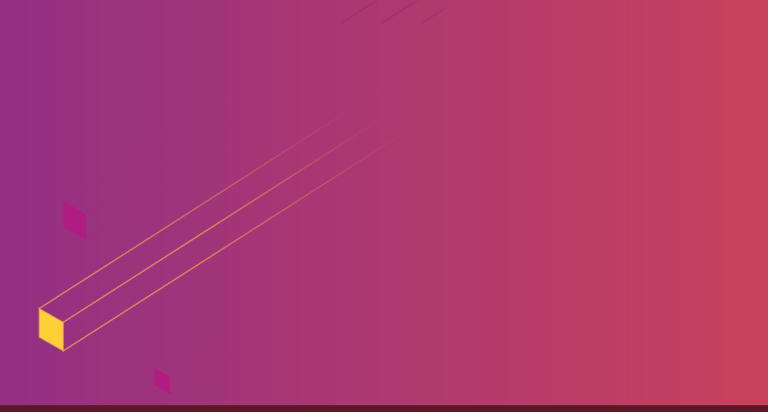
Write a Shadertoy shader that draws this background.

```glsl
// A violet-to-coral backdrop crossed by slanted blocks with fading trails.
// Each block is a skewed face; three lines rise from its corners.
// All lengths are in canvas heights, with the origin at the lower left.

const vec3 VIOLET  = vec3(0.575, 0.187, 0.515);
const vec3 CORAL   = vec3(0.785, 0.257, 0.362);
const vec3 YELLOW  = vec3(1.00, 0.81, 0.22);
const vec3 ORANGE  = vec3(0.90, 0.60, 0.34);
const vec3 MAGENTA = vec3(0.69, 0.11, 0.51);
const vec3 PLUM    = vec3(0.59, 0.15, 0.49);
const vec3 MAROON  = vec3(0.36, 0.09, 0.15);

const float BAR_HEIGHT  = 0.0165;
const float FACE_SKEW   = 0.57;   // drop of a face per unit of width
const float TRAIL_SLOPE = 0.640;  // rise of a trail per unit of width
const float LINE_WIDTH  = 0.0036;

// Coverage of a shape from its signed distance, softened over one pixel
float cover(float dist) {
    return clamp(0.5 - dist * iResolution.y, 0.0, 1.0);
}

// Signed distance to a skewed face hanging from its top left corner
float faceDistance(vec2 p, vec2 corner, vec2 size) {
    vec2 q = p - corner;
    float side = abs(q.x - 0.5 * size.x) - 0.5 * size.x;
    float middle = -FACE_SKEW * q.x - 0.5 * size.y;
    float cap = (abs(q.y - middle) - 0.5 * size.y) / length(vec2(1.0, FACE_SKEW));
    return max(side, cap);
}

// Rising line that starts at a point and fades over a horizontal run
float trail(vec2 p, vec2 start, float run, float fadeStart) {
    vec2 q = p - start;
    float t = clamp(q.x / run, 0.0, 1.0);
    float dist = length(q - t * run * vec2(1.0, TRAIL_SLOPE));
    // The nearest point lies on the normal, not straight below
    float across = abs(q.y - TRAIL_SLOPE * q.x) / length(vec2(1.0, TRAIL_SLOPE));
    if (q.x > 0.0 && q.x < run) dist = across;
    return cover(dist - 0.5 * LINE_WIDTH) * (1.0 - smoothstep(fadeStart, 1.0, t));
}

// Three trails from the top left, top right and bottom right corners
float blockTrails(vec2 p, vec2 corner, vec2 size, vec3 runs) {
    vec2 topRight = corner + vec2(size.x, -FACE_SKEW * size.x);
    vec2 bottomRight = topRight - vec2(0.0, size.y);
    float lines = trail(p, corner, runs.x, 0.1);
    lines = max(lines, trail(p, topRight, runs.y, 0.35));
    return max(lines, trail(p, bottomRight, runs.z, 0.25));
}

// Paints one block: trails, then face, then a thin rim
void paintBlock(inout vec3 color, vec2 p, vec2 corner, vec2 size, vec3 runs,
                vec3 fill, vec3 stroke, float trailOpacity) {
    color = mix(color, stroke, trailOpacity * blockTrails(p, corner, size, runs));
    float dist = faceDistance(p, corner, size);
    color = mix(color, fill, cover(dist));
    color = mix(color, stroke, 0.7 * cover(abs(dist) - 0.4 * LINE_WIDTH));
}

void mainImage(out vec4 fragColor, in vec2 fragCoord) {
    vec2 p = fragCoord / iResolution.y;

    // Backdrop
    vec3 color = mix(VIOLET, CORAL, fragCoord.x / iResolution.x);

    // Short strokes leaving the top edge
    for (int i = 0; i < 3; i++) {
        vec2 start = vec2(0.829 + 0.0976 * float(i), 0.944);
        float run = i < 2 ? 0.11 : 0.068;
        color = mix(color, PLUM, 0.55 * trail(p, start, run, 0.6));
    }

    // Two quiet blocks and the bright one
    paintBlock(color, p, vec2(0.155, 0.510), vec2(0.0524, 0.061),
               vec3(0.47, 0.42, 0.40), MAGENTA, MAGENTA, 0.22);
    paintBlock(color, p, vec2(0.3756, 0.105), vec2(0.0366, 0.039),
               vec3(0.27, 0.24, 0.22), MAGENTA, MAGENTA, 0.15);
    paintBlock(color, p, vec2(0.0951, 0.2512), vec2(0.0585, 0.0695),
               vec3(0.84, 0.81, 0.89), YELLOW, ORANGE, 0.8);

    // Dark bar along the bottom
    color = mix(color, MAROON, cover(p.y - BAR_HEIGHT));

    fragColor = vec4(color, 1.0);
}
```
